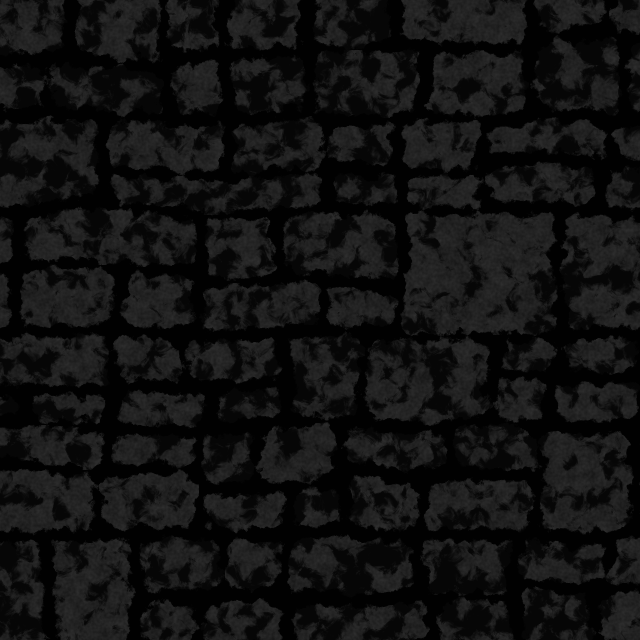
Write a Shadertoy shader that draws this texture.

```glsl
// Dark, weathered stone wall: irregular rounded blocks in black mortar.

float hash(vec2 p) {
    vec3 q = fract(p.xyx * vec3(0.1031, 0.1030, 0.0973));
    q += dot(q, q.yzx + 33.33);
    return fract((q.x + q.y) * q.z);
}

// Gradient noise, roughly -0.7 to 0.7
float corner(vec2 cell, vec2 offset) {
    float angle = 6.2832 * hash(cell + 57.0);
    return dot(vec2(cos(angle), sin(angle)), offset);
}

float noise(vec2 p) {
    vec2 i = floor(p), f = p - i;
    vec2 u = f * f * f * (f * (f * 6.0 - 15.0) + 10.0);
    vec2 e = vec2(1, 0);
    return mix(mix(corner(i, f), corner(i + e, f - e), u.x),
               mix(corner(i + e.yx, f - e.yx), corner(i + 1.0, f - 1.0), u.x), u.y);
}

float fbm(vec2 p) {
    float sum = 0.0, amplitude = 0.5;
    for (int i = 0; i < 5; i++) {
        sum += amplitude * noise(p);
        p = mat2(1.6, 1.2, -1.2, 1.6) * p + 19.7;
        amplitude *= 0.56;
    }
    return sum;
}

// Interval around x with jittered ends: (low, high, index)
float jitteredEdge(float i, float seed) {
    return i + 0.36 * (hash(vec2(i + 40.0, seed)) - 0.5);
}

vec3 jitteredCell(float x, float seed) {
    float i = floor(x);
    if (x < jitteredEdge(i, seed)) i -= 1.0;
    else if (x >= jitteredEdge(i + 1.0, seed)) i += 1.0;
    return vec3(jitteredEdge(i, seed), jitteredEdge(i + 1.0, seed), i);
}

// Keeps the half of an interval that holds x
vec2 split(vec2 range, float x, float h) {
    float cut = mix(range.x, range.y, mix(0.37, 0.63, h));
    return x < cut ? vec2(range.x, cut) : vec2(cut, range.y);
}

// Signed distance to the block around p; also gives the block's seed
float blockDistance(vec2 p, out vec2 seed) {
    vec3 band = jitteredCell(p.y * 6.0, 3.0);
    float shift = 5.0 * hash(vec2(band.z + 9.0, 71.0));
    vec3 column = jitteredCell(p.x * 3.6 + shift, band.z + 20.0);
    vec2 rangeY = band.xy / 6.0;
    vec2 rangeX = (column.xy - shift) / 3.6;
    vec2 id = column.zz * vec2(1, 3) + band.zz * vec2(17, 5) + 100.0;

    // Most sections hold two courses, and most courses two blocks
    if (hash(id) < 0.8) {
        rangeY = split(rangeY, p.y, hash(id + 4.3));
        id += rangeY.x * 31.0;
    }
    if (hash(id + 8.1) < 0.88) rangeX = split(rangeX, p.x, hash(id + 2.7));
    seed = vec2(rangeX.x, rangeY.x) * 173.0 + 300.0;

    vec2 center = 0.5 * vec2(rangeX.x + rangeX.y, rangeY.x + rangeY.y);
    vec2 halfSize = 0.5 * vec2(rangeX.y - rangeX.x, rangeY.y - rangeY.x);
    halfSize -= mix(vec2(0.005), vec2(0.013, 0.012), vec2(hash(seed), hash(seed + 6.0)));
    float radius = mix(0.010, 0.022, hash(seed + 13.0));
    vec2 q = abs(p - center) - halfSize + radius;
    return length(max(q, 0.0)) + min(max(q.x, q.y), 0.0) - radius;
}

void mainImage(out vec4 fragColor, in vec2 fragCoord) {
    vec2 p = fragCoord / iResolution.y;

    // Bent courses and ragged block outlines
    vec2 bend = vec2(noise(p * 6.0 + 11.0), noise(p * 5.0 + 43.0));
    vec2 seed;
    float d = blockDistance(p + 0.017 * bend, seed);
    d += 0.028 * fbm(p * 34.0 + 70.0);
    float pixel = 1.0 / iResolution.y;
    float block = 1.0 - smoothstep(-0.0015 - pixel, pixel, d);

    // Torn black patches, heavier on some blocks
    vec2 curl = 0.012 * vec2(noise(p * 38.0 + 5.0), noise(p * 38.0 + 91.0));
    float wear = fbm((p + curl) * 27.0 + seed);
    wear += 0.13 * noise(p * 10.0 + 33.0) + mix(-0.07, 0.10, hash(seed + 21.0));
    float surface = smoothstep(-0.14, 0.07, wear);

    // Mottled gray face with fine grain
    float face = 0.132 + 0.07 * fbm(p * 60.0 + 140.0) + 0.035 * noise(p * 210.0);
    face += 0.02 * noise(p * 16.0 + 64.0);

    float gray = block * mix(0.022, face, surface) + 0.003;
    fragColor = vec4(vec3(gray), 1.0);
}
```
